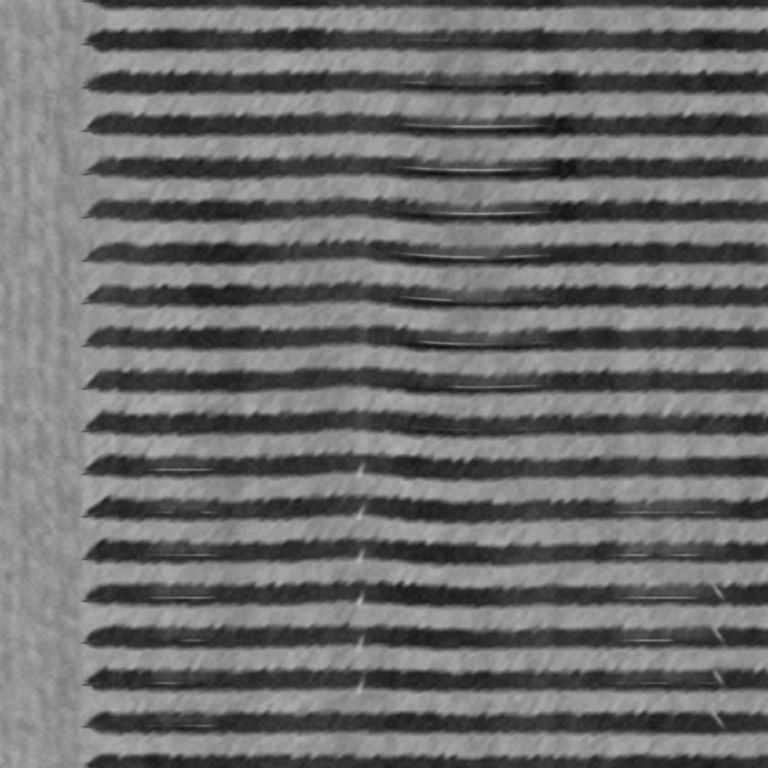
Reproduce this pattern procedurally as a Shadertoy shader.

```glsl
// Eighteen soft charcoal stripes on brushed grey knit, with a plain selvedge at the left.

float hash(vec2 p) {
    vec3 q = fract(vec3(p.xyx) * 0.1031);
    q += dot(q, q.yzx + 33.33);
    return fract((q.x + q.y) * q.z);
}

float noise(vec2 p) {
    vec2 i = floor(p), f = fract(p);
    f = f * f * (3.0 - 2.0 * f);
    return mix(mix(hash(i), hash(i + vec2(1, 0)), f.x),
               mix(hash(i + vec2(0, 1)), hash(i + vec2(1, 1)), f.x), f.y);
}

// Soft window: one between a and b, fading over width s
float span(float x, float a, float b, float s) {
    return smoothstep(a - s, a + s, x) * (1.0 - smoothstep(b - s, b + s, x));
}

float bump(float x, float width) {
    return exp(-x * x / (width * width));
}

// Short slanted stitch inside a stripe; p is (x, offset from stripe centre)
float nick(vec2 p, float slant) {
    return bump(p.x - slant * p.y, 0.004) * bump(p.y, 0.16);
}

void mainImage(out vec4 fragColor, in vec2 fragCoord) {
    vec2 uv = fragCoord / iResolution.xy;
    float x = uv.x;

    // Fine fibres, leaning to the right
    float fibre = noise(vec2(x * 120.0 - uv.y * 65.0, uv.y * 75.0)) - 0.5;
    float grain = noise(uv * 210.0) - 0.5;
    float cloud = noise(vec2(x * 13.0, uv.y * 3.0) + 7.0) - 0.5;
    float column = noise(vec2(x * 55.0, uv.y * 2.0)) - 0.5;

    // Stripe index and signed offset, gently bowed along its length
    float bow = 0.10 * bump(x - 0.46, 0.07) - 0.07 * bump(x - 0.62, 0.09)
              - 0.10 * bump(x - 0.105, 0.022) + 0.05 * bump(x - 0.14, 0.02);
    float s = uv.y * 18.0 - 0.05 - bow * span(uv.y, 0.15, 0.85, 0.2);
    float row = floor(s + 0.5);
    float d = s - row;
    float vary = hash(vec2(row, 4.0)) - 0.5;

    // Pointed stripe ends and frayed edges
    float taper = 1.0 - smoothstep(0.105, 0.137, x + vary * 0.006);
    float reach = abs(d + fibre * 0.09) + taper * 0.21 - cloud * 0.05;
    float ink = (1.0 - smoothstep(0.13, 0.34, reach)) * smoothstep(0.103, 0.118, x);
    float tip = bump(d + 0.07, 0.035) * span(x, 0.106, 0.13, 0.006);

    // Worn stretches of the stripes
    float wornMid = span(x, 0.53, 0.70, 0.035) * span(row, 8.5, 16.5, 1.5);
    float wornLeft = span(x, 0.20, 0.275, 0.015) * span(row, 0.5, 7.5, 0.8);
    float wornRight = span(x, 0.81, 0.925, 0.025) * span(row, 1.5, 6.5, 0.8);
    float worn = max(wornMid, max(wornLeft, wornRight));

    // Brushed ground and dark yarn
    float ground = 0.595 + fibre * 0.10 + grain * 0.04 + column * 0.06 + cloud * 0.04;
    ground -= 0.06 * bump(x - 0.61, 0.05) * smoothstep(0.4, 0.65, uv.y);
    ground -= 0.035 * bump(x - 0.30, 0.018);
    float yarn = 0.185 + fibre * 0.06 + grain * 0.05 - cloud * 0.12 + column * 0.05;
    yarn += worn * 0.10 * smoothstep(-0.12, 0.08, d);
    yarn -= 0.06 * span(x, 0.72, 0.75, 0.008) * span(row, 12.5, 16.5, 0.5);
    yarn -= 0.04 * span(x, 0.47, 0.66, 0.04) * (1.0 - smoothstep(3.0, 6.0, row));
    float shade = mix(ground, yarn, ink);
    shade = mix(shade, 0.26, tip * 0.8);

    // Pale threads showing through the worn stretches
    float threadAt = mix(-0.06, 0.02, smoothstep(8.0, 15.0, row));
    float broken = smoothstep(0.25, 0.65, noise(vec2(x * 28.0, row * 5.3)));
    shade += 0.27 * worn * broken * bump(d - threadAt, 0.032);
    shade -= 0.08 * wornMid * bump(d - threadAt + 0.10, 0.045);

    // Stray stitches repeated down two columns
    shade += 0.30 * nick(vec2(x - 0.47, d + 0.15), 0.018) * span(row, 1.5, 7.5, 0.5);
    shade += 0.32 * nick(vec2(x - 0.935, d - 0.08), -0.035) * span(row, 0.5, 4.5, 0.5);

    // Plain knit selvedge with narrow ribs
    float rib = cos(6.2832 * x * 42.0 + 2.0 * noise(uv * 40.0));
    float mesh = noise(vec2(x * 95.0, uv.y * 75.0 + x * 30.0)) - 0.5;
    float selvedge = 0.57 + rib * 0.018 + mesh * 0.10 + grain * 0.05;
    selvedge -= 0.03 * bump(x - 0.088, 0.012);
    float edge = (1.0 - smoothstep(0.095, 0.118, x)) * (1.0 - tip);
    shade = mix(shade, selvedge, edge);

    fragColor = vec4(vec3(clamp(shade, 0.08, 0.75)), 1.0);
}
```
